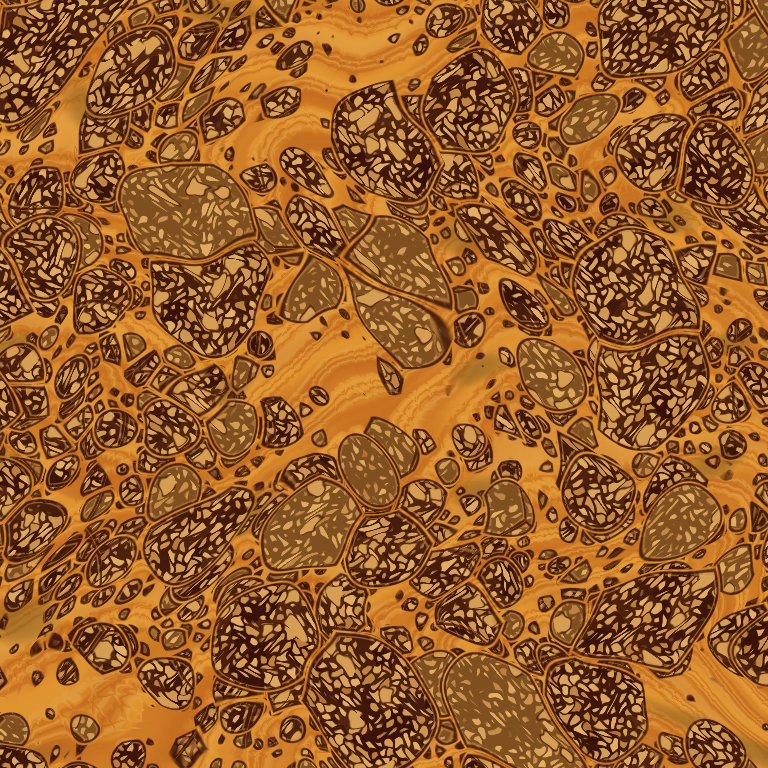
Give the GLSL for this texture, as a Shadertoy shader.

```glsl
// Marbled paper: dark, cream-speckled pebbles floating in streaky amber ink.

vec2 hash2(vec2 c) {
    return fract(sin(vec2(dot(c, vec2(127.1, 311.7)), dot(c, vec2(269.5, 183.3)))) * 43758.5453);
}

// Cellular noise: nearest distance, second distance, two random values of the cell
vec4 cells(vec2 p) {
    vec2 base = floor(p), nearest = base;
    float first = 9.0, second = 9.0;
    for (int y = -1; y <= 1; y++)
    for (int x = -1; x <= 1; x++) {
        vec2 cell = base + vec2(x, y);
        float dist = length(cell + 0.08 + 0.84 * hash2(cell) - p);
        if (dist < first) {
            second = first;
            first = dist;
            nearest = cell;
        } else {
            second = min(second, dist);
        }
    }
    return vec4(first, second, hash2(nearest + 71.3));
}

// Layered sines that bend the sheet like combed ink
vec2 swirl(vec2 p) {
    p += 0.035 * sin(p.yx * vec2(9.0, 7.0) + vec2(0.6, 2.1));
    p += 0.012 * sin(p.yx * vec2(21.0, 25.0) + vec2(3.7, 1.2));
    p += 0.0035 * sin(p.yx * vec2(67.0, 59.0) + vec2(1.4, 5.0));
    return p;
}

// Amber ground with fine streaks that follow the pebble outlines
vec3 amberInk(vec2 p, float blob) {
    float flow = p.y + 0.05 * sin(p.x * 11.0 + 2.0 * sin(p.y * 8.0));
    flow += 0.35 * p.x * sin(p.x * 5.0 + 1.0) + 1.2 * clamp(blob, -0.006, 0.0);
    float wide = 0.5 + 0.5 * sin(flow * 75.0 + 2.0 * sin(p.x * 17.0));
    float fine = 0.5 + 0.5 * sin(flow * 260.0 + 3.0 * sin(flow * 93.0));
    vec3 ink = mix(vec3(0.77, 0.43, 0.12), vec3(0.88, 0.58, 0.19), 0.3 + 0.7 * wide);
    ink = mix(ink, vec3(0.72, 0.36, 0.10), 0.45 * smoothstep(0.65, 1.0, fine));
    ink = mix(ink, vec3(0.89, 0.64, 0.29), 0.5 * smoothstep(0.7, 1.0, 1.0 - fine));
    float olive = smoothstep(0.8, 1.0, sin(p.x * 13.0 + 4.0 * sin(p.y * 6.0)) * sin(p.y * 19.0 + p.x * 7.0));
    return mix(ink, vec3(0.55, 0.38, 0.13), 0.6 * olive);
}

// Pebble filling: dark net, small cream flecks, a few larger cream drops, dark rim
vec3 pebbleInk(vec2 p, float blob, vec2 id, float pixel) {
    vec2 q = p + 0.0055 * sin(p.yx * vec2(113.0, 97.0) + 6.0 * id);
    q += 0.002 * sin(q.yx * vec2(290.0, 330.0));
    vec4 fleck = cells(q * 80.0);
    vec4 drop = cells(q * 33.0 + 5.0);
    float isOlive = step(0.76, fract(id.x * 7.0 + id.y * 13.0));

    vec3 dark = mix(vec3(0.21, 0.06, 0.03), vec3(0.33, 0.15, 0.06), drop.w);
    vec3 ink = mix(dark, vec3(0.50, 0.31, 0.12), isOlive);
    vec3 cream = mix(vec3(0.69, 0.45, 0.20), vec3(0.89, 0.69, 0.40), sqrt(fleck.w));

    float threshold = mix(0.12, 0.55, fleck.z) + 0.12 * isOlive;
    float soft = 0.05 + 50.0 * pixel;
    ink = mix(ink, cream, smoothstep(-soft, soft, fleck.y - fleck.x - threshold));

    // Larger drops ringed by dark ink
    float body = (mix(0.2, 0.42, drop.z) - drop.x) / 33.0;
    float hasDrop = step(0.8, drop.w);
    ink = mix(ink, dark, hasDrop * smoothstep(-pixel, pixel, body + 0.002));
    ink = mix(ink, vec3(0.84, 0.62, 0.32), hasDrop * smoothstep(-pixel, pixel, body));

    // Pale hairline just inside the dark rim
    float hairline = 1.0 - smoothstep(0.0, 0.0012 + pixel * 0.5, abs(blob - 0.0042));
    ink = mix(ink, vec3(0.78, 0.53, 0.25), 0.6 * hairline * step(0.35, fleck.z));
    float rim = 1.0 - smoothstep(0.0018, 0.0018 + 1.5 * pixel, blob);
    return mix(ink, vec3(0.27, 0.10, 0.04), 0.85 * rim);
}

void mainImage(out vec4 fragColor, in vec2 fragCoord) {
    float pixel = 1.0 / iResolution.y;
    vec2 uv = fragCoord * pixel;
    vec2 p = swirl(uv);

    // Open currents where pebbles shrink away
    float current = sin(p.x * 7.0 + 2.0 * sin(p.y * 5.0)) * sin(p.y * 8.0 + 1.0);
    float shrink = 0.012 * smoothstep(0.45, 1.0, current);

    // Pebbles from large to small, each size filling the gaps left before
    float blob = -1.0, room = 1.0, scale = 6.5;
    vec2 id = vec2(0.0);
    for (int i = 0; i < 4; i++) {
        vec4 c = cells(p * scale + float(i) * 17.3);
        float edge = 0.5 * (c.y - c.x) / scale;
        float radius = mix(0.28, 0.64, c.z) / scale;
        float dist = c.w < 0.64
            ? min(edge - 0.0025, radius - c.x / scale) - shrink
            : -edge - 0.0025;
        float fitted = min(dist, room);
        if (fitted > blob) {
            blob = fitted;
            id = c.zw;
        }
        room = min(room, -dist - 0.0025);
        scale *= 1.9;
    }

    vec3 color = amberInk(p, blob);
    vec3 pebble = pebbleInk(p, blob, id, pixel);
    color = mix(color, pebble, smoothstep(-0.8 * pixel, 0.8 * pixel, blob));
    fragColor = vec4(color, 1.0);
}
```
